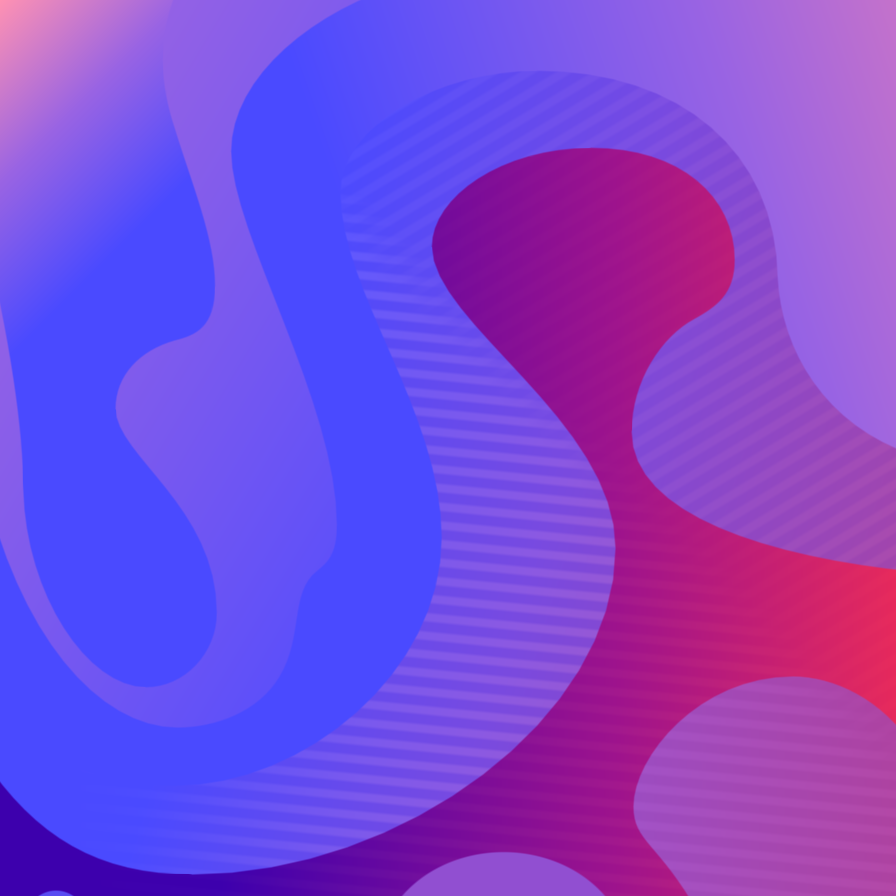
A three.js fragment shader for this background:

```glsl
// Flowing layered waves in blue, violet and magenta with faint stripes.
#define EDGE 0.0013
#define HALVINGS 4
#define STRIPE_GAP 0.0208
#define STRIPE_GAIN 0.075

varying vec2 vUv;

const vec3 BLUE = vec3(0.29, 0.29, 1.0);
const vec3 VIOLET = vec3(0.60, 0.39, 0.89);
const vec3 PINK = vec3(1.0, 0.57, 0.70);
const vec3 ORCHID = vec3(0.78, 0.45, 0.79);
const vec3 IRIS = vec3(0.47, 0.29, 0.88);
const vec3 MAUVE = vec3(0.64, 0.27, 0.67);
const vec3 INDIGO = vec3(0.24, 0.0, 0.68);
const vec3 MAGENTA = vec3(0.62, 0.075, 0.55);
const vec3 CRIMSON = vec3(0.90, 0.16, 0.36);

// Path state: squared distance to the outline and inside/outside parity
vec2 pen;
float distSq, side;

// The shape lies below its start height, closed at the right of the canvas
void moveTo(float x, float y) {
  pen = vec2(x, y);
  distSq = 1.0;
  side = vUv.y < y ? 1.0 : -1.0;
}

void addChord(vec2 a, vec2 b) {
  vec2 span = b - a, rel = vUv - a;
  vec2 gap = rel - span * clamp(dot(rel, span) / max(dot(span, span), 1e-8), 0.0, 1.0);
  distSq = min(distSq, dot(gap, gap));
  if ((a.y > vUv.y) != (b.y > vUv.y) && rel.x < rel.y / span.y * span.x) side = -side;
}

bool inBox(vec2 a, vec2 b, vec2 c, vec2 d, float margin) {
  vec2 low = min(min(a, b), min(c, d)) - margin;
  vec2 high = max(max(a, b), max(c, d)) + margin;
  return all(greaterThan(vUv, low)) && all(lessThan(vUv, high));
}

// Cubic Bezier, halved only on the part around this point
void curveTo(float x1, float y1, float x2, float y2, float x3, float y3) {
  vec2 a = pen, b = vec2(x1, y1), c = vec2(x2, y2), d = vec2(x3, y3);
  pen = d;
  for (int i = 0; i < HALVINGS; i++) {
    if (!inBox(a, b, c, d, 2.0 * EDGE)) break;
    vec2 ab = 0.5 * (a + b), bc = 0.5 * (b + c), cd = 0.5 * (c + d);
    vec2 abc = 0.5 * (ab + bc), bcd = 0.5 * (bc + cd), middle = 0.5 * (abc + bcd);
    bool first = inBox(a, ab, abc, middle, 0.0);
    addChord(middle, first ? d : a);
    if (first) { b = ab; c = abc; d = middle; }
    else { a = middle; b = bcd; c = cd; }
  }
  addChord(a, d);
}

float fill() {
  return smoothstep(-EDGE, EDGE, side * sqrt(distSq));
}

vec3 ramp(float t, float middle, vec3 a, vec3 b, vec3 c) {
  vec3 low = mix(a, b, clamp(t / middle, 0.0, 1.0));
  return mix(low, c, clamp((t - middle) / (1.0 - middle), 0.0, 1.0));
}

float stripe(float across) {
  return smoothstep(-0.5, 0.8, sin(6.28318 * across / STRIPE_GAP));
}

void main() {
  float x = vUv.x, y = vUv.y, down = 1.0 - y;
  // Corner glow
  vec3 color = ramp((x + down) / 0.41, 0.5, PINK, VIOLET, BLUE);
  // Violet ribbon
  moveTo(0.202, 1.02);
  curveTo(0.172, 0.961, 0.180, 0.902, 0.195, 0.857);
  curveTo(0.215, 0.792, 0.240, 0.733, 0.240, 0.681);
  curveTo(0.240, 0.635, 0.219, 0.626, 0.195, 0.620);
  curveTo(0.156, 0.609, 0.129, 0.581, 0.129, 0.544);
  curveTo(0.129, 0.492, 0.242, 0.434, 0.242, 0.316);
  curveTo(0.242, 0.271, 0.206, 0.233, 0.163, 0.233);
  curveTo(0.098, 0.233, 0.029, 0.336, 0.026, 0.453);
  curveTo(0.026, 0.518, 0.012, 0.620, -0.02, 0.750);
  vec3 ribbon = mix(VIOLET, vec3(0.36, 0.31, 0.98), clamp((x + 0.6 * down - 0.13) / 0.65, 0.0, 1.0));
  color = mix(color, ribbon, fill());
  // Blue wave rising to orchid at the right
  moveTo(0.456, 1.02);
  curveTo(0.352, 0.990, 0.258, 0.915, 0.258, 0.831);
  curveTo(0.258, 0.740, 0.376, 0.551, 0.376, 0.414);
  curveTo(0.376, 0.381, 0.365, 0.372, 0.354, 0.363);
  curveTo(0.323, 0.339, 0.339, 0.290, 0.312, 0.245);
  curveTo(0.289, 0.206, 0.241, 0.188, 0.198, 0.188);
  curveTo(0.111, 0.188, 0.020, 0.290, -0.02, 0.470);
  vec3 wave = ramp((x - 0.35 * down - 0.30) / 0.715, 0.67, BLUE, VIOLET, ORCHID);
  color = mix(color, wave, fill());
  // Stripes turn from nearly level to slanted towards the upper right
  float slant = smoothstep(0.10, 0.20, x - down);
  float lines = mix(stripe(y + 0.10 * x), 0.4 * stripe((y - 0.6 * x) / 1.17), slant);
  lines *= STRIPE_GAIN * smoothstep(0.05, 0.45, x);
  // Striped band
  moveTo(1.02, 0.492);
  curveTo(0.920, 0.525, 0.872, 0.610, 0.868, 0.690);
  curveTo(0.866, 0.830, 0.760, 0.921, 0.600, 0.921);
  curveTo(0.490, 0.921, 0.380, 0.860, 0.380, 0.785);
  curveTo(0.380, 0.675, 0.493, 0.540, 0.493, 0.400);
  curveTo(0.493, 0.250, 0.340, 0.123, 0.195, 0.123);
  curveTo(0.120, 0.123, 0.050, 0.150, -0.02, 0.210);
  vec3 band = ramp((x + 0.3 * down - 0.43) / 0.77, 0.455, BLUE, IRIS, MAUVE);
  color = mix(color, band + lines * vec3(1.0, 0.8, 0.1), fill());
  // Magenta depth
  moveTo(1.02, 0.362);
  curveTo(0.860, 0.378, 0.705, 0.425, 0.705, 0.518);
  curveTo(0.705, 0.575, 0.739, 0.625, 0.775, 0.644);
  curveTo(0.800, 0.658, 0.820, 0.672, 0.820, 0.710);
  curveTo(0.820, 0.780, 0.760, 0.835, 0.660, 0.835);
  curveTo(0.560, 0.835, 0.482, 0.780, 0.482, 0.725);
  curveTo(0.482, 0.640, 0.687, 0.530, 0.687, 0.388);
  curveTo(0.687, 0.200, 0.450, 0.024, 0.215, 0.024);
  curveTo(0.110, 0.024, 0.040, 0.065, -0.02, 0.155);
  vec3 depth = ramp((x - 0.247) / 0.753, 0.59, INDIGO, MAGENTA, CRIMSON);
  color = mix(color, depth + 0.4 * lines * vec3(0.6, 0.7, 0.1), fill());
  // Lower mounds
  moveTo(1.02, 0.165);
  curveTo(0.985, 0.220, 0.930, 0.245, 0.885, 0.245);
  curveTo(0.780, 0.245, 0.707, 0.155, 0.707, 0.100);
  curveTo(0.707, 0.060, 0.735, 0.060, 0.780, -0.02);
  vec3 mound = mix(vec3(0.61, 0.30, 0.76), vec3(0.68, 0.26, 0.63), clamp((x - 0.7) / 0.3, 0.0, 1.0));
  color = mix(color, mound + 0.3 * lines, fill());
  float knoll = length((vUv - vec2(0.562, -0.07)) * vec2(0.85, 1.0)) - 0.119;
  color = mix(color, vec3(0.57, 0.31, 0.82), smoothstep(EDGE, -EDGE, knoll));
  float bead = length(vUv - vec2(0.0625, -0.028)) - 0.034;
  color = mix(color, vec3(0.35, 0.30, 0.95), smoothstep(EDGE, -EDGE, bead));
  gl_FragColor = vec4(color, 1.0);
}
```
